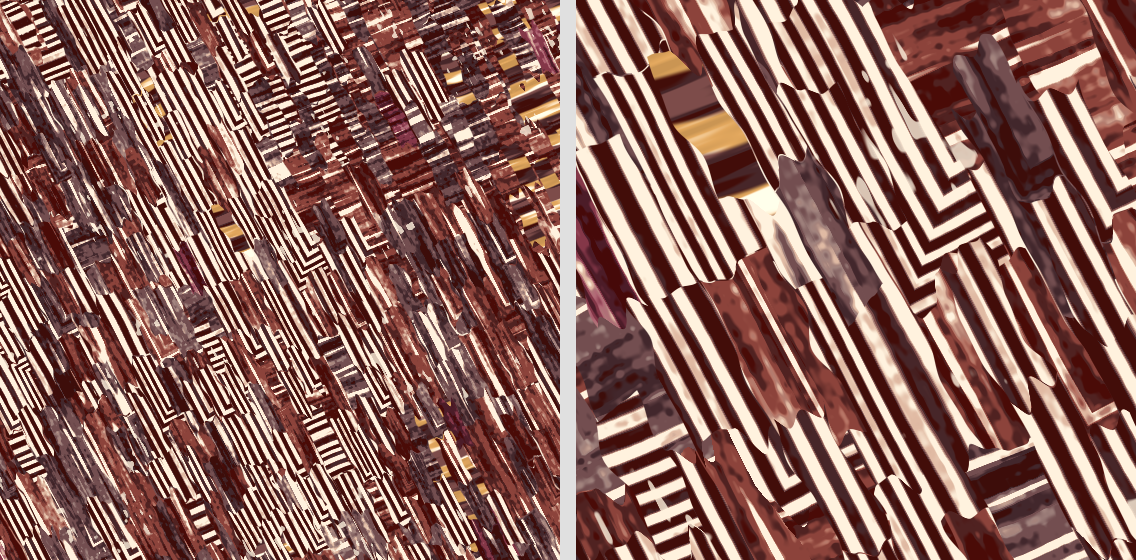
Left: the whole. Right: its middle third, enlarged.
Reproduce this texture procedurally as a WebGL 1 fragment shader.

```glsl
precision highp float;
uniform vec2 u_resolution;

const vec3 OXBLOOD = vec3(0.26, 0.05, 0.035);
const vec3 DARK_MAUVE = vec3(0.28, 0.15, 0.16);
const vec3 ROSE_BROWN = vec3(0.49, 0.30, 0.29);
const vec3 TAN = vec3(0.67, 0.51, 0.47);
const vec3 PEACH = vec3(0.88, 0.73, 0.64);
const vec3 CREAM = vec3(1.0, 0.95, 0.87);
const vec3 AMBER = vec3(0.92, 0.68, 0.38);
const vec3 SLATE_TINT = vec3(0.92, 1.02, 1.08);
const vec3 RUST_TINT = vec3(1.12, 0.88, 0.80);
const vec3 PLUM_TINT = vec3(1.06, 0.72, 0.98);

const vec2 AXIS = vec2(0.885, 0.466);     // direction of the short arms
const vec2 LARGEST_BLOCK = vec2(0.19, 0.56);
const float BLOCK_SHRINK = 0.70;
const float COVERAGE = 0.42;
const float STRIPES = 62.0;
const float BARS = 20.0;
const vec2 RAGGED = vec2(0.010, 0.050);
const float TAU = 6.2831853;

float hash(vec2 p) {
  return fract(sin(dot(p, vec2(127.1, 311.7))) * 43758.5453);
}

float noise(vec2 p) {
  vec2 i = floor(p), f = fract(p);
  f = f * f * (3.0 - 2.0 * f);
  return mix(mix(hash(i), hash(i + vec2(1.0, 0.0)), f.x),
             mix(hash(i + vec2(0.0, 1.0)), hash(i + vec2(1.0, 1.0)), f.x), f.y);
}

// Tone ramp from deep gaps to highlights
vec3 ramp(float t) {
  vec3 c = mix(OXBLOOD, DARK_MAUVE, smoothstep(0.05, 0.15, t));
  c = mix(c, ROSE_BROWN, smoothstep(0.22, 0.37, t));
  c = mix(c, TAN, smoothstep(0.50, 0.63, t));
  c = mix(c, PEACH, smoothstep(0.66, 0.77, t));
  return mix(c, CREAM, smoothstep(0.78, 0.89, t));
}

// Long thin fibres: x runs across them, y along them
float fibres(vec2 q) {
  float n = 0.5 * noise(q * vec2(100.0, 7.0)) + 0.5 * noise(q * vec2(240.0, 22.0));
  return clamp((n - 0.5) * 2.2 + 0.5, 0.0, 1.0);
}

// One block: stripes, bars or fibres, straight or bent into an L
vec3 blockColor(vec2 q, vec2 size, vec2 id, vec2 center, vec2 p) {
  float kind = hash(id + 3.7), bend = hash(id + 9.2), seed = hash(id + 5.1) * 40.0;
  vec2 place = center.x * AXIS + center.y * vec2(-AXIS.y, AXIS.x);
  float height = 0.4 * place.x + 0.85 * place.y + 0.3 * (noise(center * 5.0) - 0.5);
  bool crosswise = hash(id + 1.3) < 0.06 + 0.75 * smoothstep(0.72, 1.10, height);

  vec2 lane = q;
  if (crosswise) {
    lane = q.yx + vec2(0.10 * q.x, 0.0);
  } else if (bend < 0.34) {
    float foot = bend < 0.27 ? q.y : size.y - q.y;
    lane = vec2(min(q.x, foot), max(q.x, foot));
  }
  lane.x += 0.003 * (noise(q * vec2(30.0, 14.0) + seed) - 0.5);
  float fibre = fibres(lane + seed);
  float grain = noise(q * vec2(260.0, 170.0) + seed) - 0.5;

  // Amber bars on dark ground
  if (crosswise && kind < 0.22) {
    float bar = 0.5 + 0.5 * sin(TAU * lane.x * BARS + 2.0 * noise(lane * 12.0 + seed));
    vec3 ground = ramp(0.02 + 0.48 * fibre);
    vec3 gold = mix(AMBER, CREAM, smoothstep(0.5, 0.95, fibre));
    return mix(ground, gold * (0.86 + 0.2 * fibre), smoothstep(0.5, 0.72, bar));
  }

  // Pale regions gather into broad bands, densest toward the lower left
  float band = noise(p * vec2(6.5, 2.0) + 4.0) - 0.5;
  float pale = mix(0.70, 0.16, smoothstep(0.30, 1.0, height)) + 1.3 * band;

  // Pale stripes with oxblood gaps
  float paleBlock = noise(center * vec2(6.5, 2.0) + 4.0) - 0.5;
  float paleChance = mix(0.64, 0.14, smoothstep(0.30, 1.0, height)) + 1.3 * paleBlock;
  if (kind < paleChance) {
    float pitch = STRIPES * (0.85 + 0.4 * hash(id + 2.2));
    float phase = lane.x * pitch + 1.1 * noise(vec2(lane.x * 32.0, seed));
    float wave = 0.5 + 0.5 * sin(TAU * phase) + 0.16 * clamp(pale - 0.5, -0.5, 0.8);
    float tone = smoothstep(0.22, 0.80, wave) + (fibre - 0.5) * 0.36;
    return ramp(tone + 0.16 * grain);
  }

  // Fibrous ground with crisp hairlines and dark cracks
  float hair = noise(vec2(lane.x * 165.0, lane.y * 7.0) + seed * 2.0);
  float shade = 0.30 * (hash(id + 6.6) - 0.5) + 0.34 * (noise(p * vec2(9.0, 4.0) + 21.0) - 0.5);
  float tone = 0.35 + shade + 0.44 * (fibre - 0.5) + 0.30 * grain;
  tone -= 0.22 * smoothstep(0.32, 0.16, hair);
  tone += 0.62 * smoothstep(0.67, 0.80, hair);
  float hue = hash(id + 7.9);
  vec3 tint = hue < 0.52 ? SLATE_TINT : (hue < 0.96 ? RUST_TINT : PLUM_TINT);
  return ramp(tone) * mix(tint, vec3(1.0), smoothstep(0.50, 0.80, tone));
}

void main() {
  vec2 st = gl_FragCoord.xy / u_resolution.y;
  float pixel = 1.0 / u_resolution.y;
  vec2 p = vec2(dot(st, AXIS), dot(st, vec2(-AXIS.y, AXIS.x)));

  vec3 color = ROSE_BROWN;
  vec2 size = LARGEST_BLOCK;

  // Overlapping staggered blocks, large to small, with fingered ends
  for (int i = 0; i < 6; i++) {
    float layer = float(i);
    vec2 warp = vec2(noise(p * vec2(16.0, 38.0) + layer * 17.0),
                     noise(p * vec2(100.0, 7.0) + layer * 31.0)) - 0.5;
    warp *= RAGGED * vec2(1.0, 0.5 + size.y);
    vec2 g = p + warp + layer * 0.137;
    float column = floor(g.x / size.x);
    float stagger = hash(vec2(column, layer + 0.5)) * size.y;
    g.y += stagger;
    vec2 id = vec2(column, floor(g.y / size.y));
    vec2 q = g - id * size;
    vec2 key = id + layer * 23.0;

    vec2 rim = min(q, size - q);
    float mask = smoothstep(0.0, 1.5 * pixel, min(rim.x, rim.y));
    mask *= step(hash(key + 0.4), COVERAGE);
    if (i == 0) mask = 1.0;

    // Lanes keep the unwarped position so stripes stay straight
    vec2 center = (id + 0.5) * size - layer * 0.137 - vec2(0.0, stagger);
    color = mix(color, blockColor(q - warp, size, key, center, p), mask);
    size *= BLOCK_SHRINK;
  }

  // Scattered pale flecks, drawn out along the blocks
  float fleck = noise(p * vec2(190.0, 70.0)) * noise(p * 16.0 + 8.0);
  color = mix(color, CREAM, 0.8 * smoothstep(0.64, 0.72, fleck));
  gl_FragColor = vec4(clamp(color, 0.0, 1.0), 1.0);
}
```
